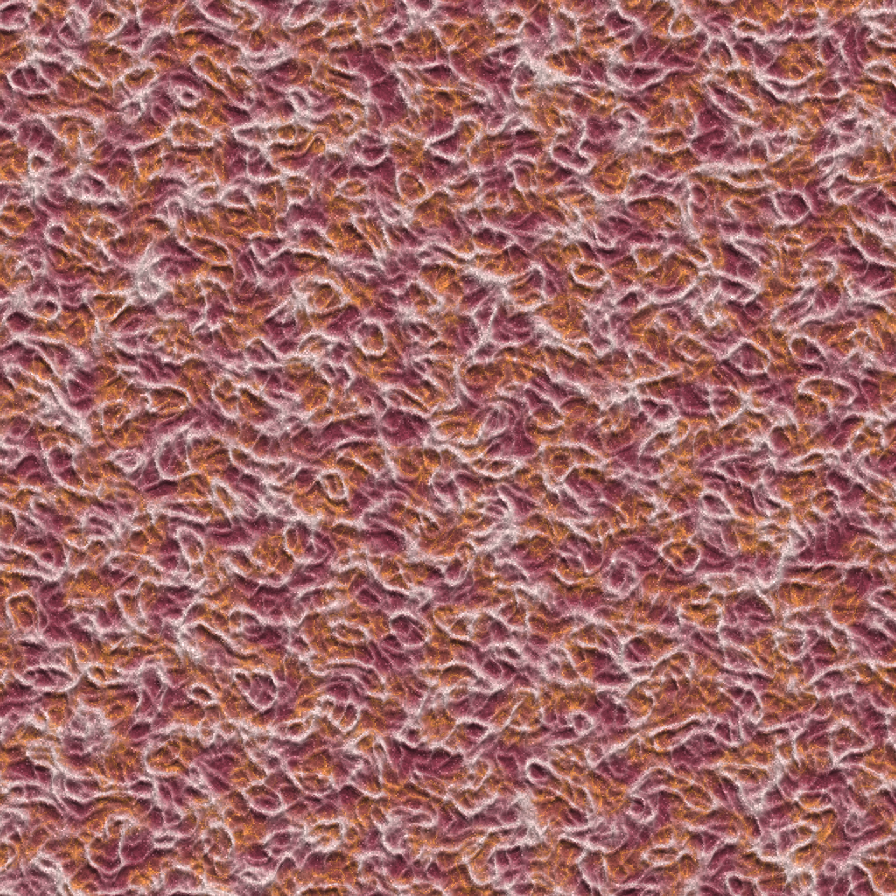
Write a WebGL 1 fragment shader that draws this texture.

```glsl
precision highp float;
// Crusty maroon and rose relief with pale crests, dark hollows and amber veins.
// Warped sums of sine waves give a random height field; its folded zero lines
// become ridges, lit from above, then dusted with fine grain.
uniform vec2 u_resolution;

float hash(vec2 p) {
  vec3 q = fract(p.xyx * vec3(0.1031, 0.1030, 0.0973));
  q += dot(q, q.yzx + 33.33);
  return fract((q.x + q.y) * q.z);
}

// Sines in many directions, with a mean of 0 and a deviation near 1.
float waves(vec2 p, float seed) {
  float sum = 0.0;
  for (int i = 0; i < 11; i++) {
    float k = float(i);
    float angle = k * 2.4 + seed;
    float rate = 6.283 * (0.55 + 0.9 * fract(k * 0.618 + seed * 0.37));
    sum += sin(rate * dot(p, vec2(cos(angle), sin(angle))) + k * k * 1.7 + seed * 5.0);
  }
  return sum * 0.426;
}

// Bends straight wave fronts into crooked ones.
vec2 warp(vec2 p) {
  float rate = 37.0;
  vec2 q = p;
  for (int i = 0; i < 4; i++) {
    q += 0.2 / rate * sin(rate * q.yx + vec2(1.3, 4.1) * float(i + 1));
    q = mat2(0.8, 0.6, -0.6, 0.8) * q;
    rate *= 2.1;
  }
  return q;
}

// Absolute value with a rounded fold.
float softAbs(float n) {
  return sqrt(n * n + 0.03);
}

// x: height of the relief, y: strength of the sharp main crests.
vec2 relief(vec2 p) {
  vec2 q = warp(p * vec2(0.9, 1.1));
  float rim = softAbs(waves(q * 17.0, 1.0) + 0.6);
  float fold = softAbs(waves(q * 30.0, 2.6));
  float crumb = softAbs(waves(q * 62.0, 4.3));
  float height = 0.5 * exp(-1.2 * rim) + 0.38 * exp(-1.2 * fold) + 0.15 * exp(-1.2 * crumb);
  return vec2(height, exp(-5.0 * rim));
}

void main() {
  vec2 uv = gl_FragCoord.xy / u_resolution;
  vec2 cell = floor(uv * 512.0);
  float grain = hash(cell) - 0.5;
  vec2 jitter = vec2(grain, hash(cell + 71.0) - 0.5) * 0.003;

  // Relief and its light from above
  vec2 ground = relief(uv + jitter * 0.4);
  float slope = ground.x - relief(uv + vec2(0.001, 0.006)).x;
  float patches = waves(uv * 6.0, 7.7);

  // Maroon hollows rising to rose slopes
  vec3 color = mix(vec3(0.48, 0.20, 0.26), vec3(0.65, 0.45, 0.48),
                   smoothstep(0.15, 0.62, ground.x + 0.03 * patches));

  // Amber stain and veins, crumbled by the grain
  vec2 veinPos = warp(uv * 1.1 + 3.0) + jitter;
  float vein = exp(-3.0 * abs(waves(veinPos * 34.0, 9.2)));
  float hollow = 1.0 - smoothstep(0.4, 0.75, ground.x);
  float spots = smoothstep(-0.8, 0.9, waves(uv * 13.0, 12.4)) * hollow;
  color = mix(color, vec3(0.62, 0.36, 0.22), 0.4 * spots);
  color = mix(color, vec3(0.86, 0.54, 0.24), 0.75 * vein * spots);

  // Pale dust on high ground and along the crests
  float dust = 0.5 * smoothstep(0.45, 0.85, ground.x + 0.04 * patches);
  float crest = ground.y * smoothstep(0.35, 0.7, ground.x);
  color = mix(color, vec3(0.80, 0.74, 0.72), clamp(dust + 0.7 * crest, 0.0, 0.85));

  // Shading and speckle
  color *= clamp(1.02 + 1.25 * slope, 0.45, 1.18);
  color *= 1.0 + 0.24 * grain;
  color += vec3(0.16, 0.13, 0.14) * smoothstep(0.92, 1.0, hash(cell + 19.0));
  gl_FragColor = vec4(clamp(color, 0.0, 1.0), 1.0);
}
```
